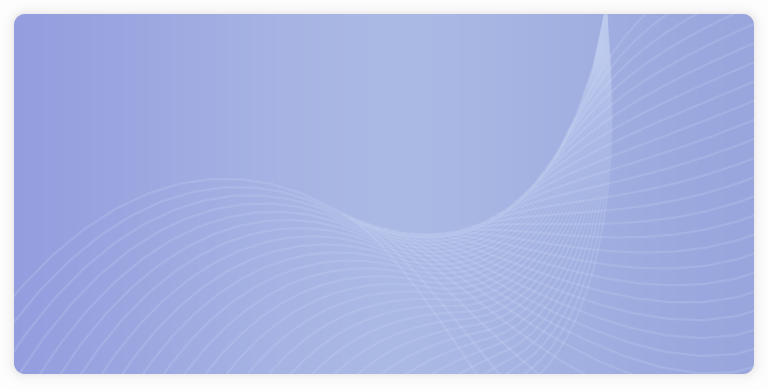
Give the GLSL for this background, as a WebGL 1 fragment shader.

```glsl
precision highp float;
uniform vec2 u_resolution;

#define CANVAS vec2(7.68, 3.9)
#define CARD_CENTER vec2(3.84, 1.94)
#define CARD_HALF vec2(3.7, 1.8)
#define CORNER 0.11
#define STRANDS 28
#define SEGMENTS 12
#define LINE_HALF 0.011
#define LINE_ALPHA 0.13
#define LEFT_BLUE vec3(0.575, 0.610, 0.870)
#define MID_BLUE vec3(0.667, 0.722, 0.895)
#define RIGHT_BLUE vec3(0.595, 0.650, 0.867)

float roundedBox(vec2 p, vec2 halfSize, float radius) {
  vec2 q = abs(p) - halfSize + radius;
  return length(max(q, 0.0)) + min(max(q.x, q.y), 0.0) - radius;
}

vec2 bezier(vec2 a, vec2 b, vec2 c, vec2 d, float s) {
  float r = 1.0 - s;
  return r * r * r * a + 3.0 * r * r * s * b + 3.0 * r * s * s * c + s * s * s * d;
}

vec2 bezierSlope(vec2 a, vec2 b, vec2 c, vec2 d, float s) {
  float r = 1.0 - s;
  return 3.0 * (r * r * (b - a) + 2.0 * r * s * (c - b) + s * s * (d - c));
}

float segmentDistance(vec2 p, vec2 a, vec2 b) {
  vec2 pa = p - a, ba = b - a;
  return length(pa - ba * clamp(dot(pa, ba) / dot(ba, ba), 0.0, 1.0));
}

float curveDistance(vec2 p, vec2 a, vec2 b, vec2 c, vec2 d) {
  // Skip points outside the control hull
  vec2 low = min(min(a, b), min(c, d)) - 0.1;
  vec2 high = max(max(a, b), max(c, d)) + 0.1;
  if (any(lessThan(p, low)) || any(greaterThan(p, high))) return 1.0;
  float nearest = 1.0;
  vec2 start = a;
  for (int i = 1; i <= SEGMENTS; i++) {
    vec2 end = bezier(a, b, c, d, float(i) / float(SEGMENTS));
    nearest = min(nearest, segmentDistance(p, start, end));
    start = end;
  }
  return nearest;
}

// Strand rising from the lower left, then bending up to the top
float risingStrand(vec2 p, float t) {
  vec2 start = mix(vec2(-0.4, 3.7), vec2(4.7, 4.4), t);
  vec2 lift = mix(vec2(0.8, 1.78), vec2(4.8, 4.28), t);
  vec2 crest = mix(vec2(2.2, 1.45), vec2(5.0, 4.12), t);
  vec2 joint = mix(vec2(3.3, 2.07), vec2(5.4, 3.74), t);
  vec2 dip = joint + 0.8 * (joint - crest);
  vec2 climb = mix(vec2(5.6, 2.65), vec2(6.3, 2.4), t);
  vec2 top = vec2(6.06, 0.1);
  return min(curveDistance(p, start, lift, crest, joint),
             curveDistance(p, joint, dip, climb, top));
}

// Strand leaving the upper edge of the wave and fanning to the right
float fanStrand(vec2 p, float t) {
  vec2 a = vec2(3.3, 2.07), b = vec2(4.18, 2.57);
  vec2 c = vec2(5.6, 2.65), d = vec2(6.06, 0.1);
  float s = mix(0.05, 0.8, t);
  vec2 start = bezier(a, b, c, d, s);
  vec2 leave = start + 0.2 * bezierSlope(a, b, c, d, s);
  float spread = smoothstep(0.0, 0.2, t);
  vec2 end = vec2(mix(5.4, 7.7, spread), mix(4.6, -0.6, t));
  vec2 approach = end + mix(vec2(-0.6, -0.7), vec2(-1.3, 0.55), spread);
  return curveDistance(p, start, leave, approach, end);
}

float lineCover(float distance, float pixel) {
  return LINE_ALPHA * clamp(0.5 + (LINE_HALF - distance) / pixel, 0.0, 1.0);
}

void main() {
  // Canvas units with y pointing down
  vec2 uv = gl_FragCoord.xy / u_resolution;
  vec2 p = CANVAS * vec2(uv.x, 1.0 - uv.y);
  float pixel = CANVAS.y / u_resolution.y;

  // Page with a soft shadow around the card
  float edge = roundedBox(p - CARD_CENTER, CARD_HALF, CORNER);
  float shadow = exp(-max(edge, 0.0) * 22.0);
  vec3 color = vec3(0.995 - 0.075 * shadow);

  // Horizontal gradient
  vec3 card = mix(LEFT_BLUE, MID_BLUE, smoothstep(-0.6, 4.1, p.x));
  card = mix(card, RIGHT_BLUE, smoothstep(3.9, 7.7, p.x));

  // Woven line work
  float clear = 1.0;
  if (edge < pixel) {
    for (int i = 0; i < STRANDS; i++) {
      float t = float(i) / float(STRANDS - 1);
      clear *= 1.0 - lineCover(risingStrand(p, t), pixel);
      clear *= 1.0 - lineCover(fanStrand(p, t), pixel);
    }
  }
  card = mix(card, vec3(0.80, 0.85, 0.96), min(1.6 * (1.0 - clear), 0.65));

  color = mix(color, card, clamp(0.5 - edge / pixel, 0.0, 1.0));
  gl_FragColor = vec4(color, 1.0);
}
```
